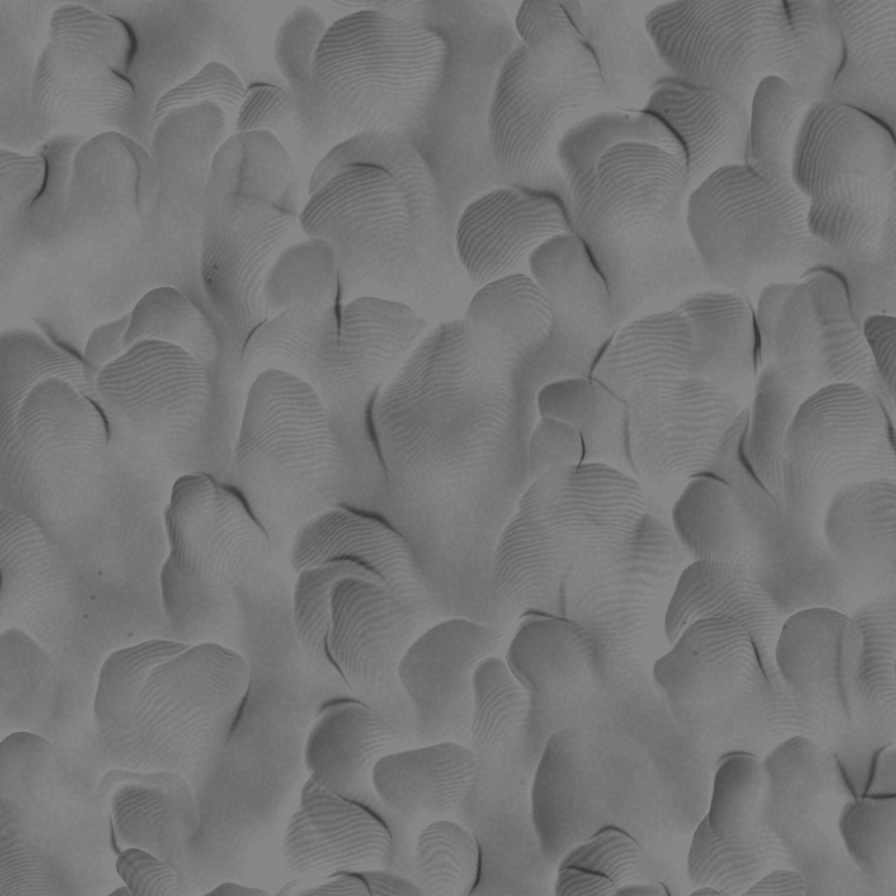
Give the GLSL for this texture, as a WebGL 2 fragment shader.

```glsl
#version 300 es
precision highp float;
// Soft grey clay covered with overlapping thumb dents, creased lips and fine skin ridges.

uniform vec2 u_resolution;
out vec4 fragColor;

const float TAU = 6.2831853;
const float RIDGE_SPACING = 0.0068;
const vec2 TO_LIGHT = vec2(-0.5, 0.866);

float square(float x) { return x * x; }

vec2 hash2(vec2 p) {
  vec3 q = fract(p.xyx * vec3(0.1031, 0.1030, 0.0973));
  q += dot(q, q.yzx + 33.33);
  return fract((q.xx + q.yz) * q.zy);
}

vec2 rotate(vec2 p, float angle) {
  float c = cos(angle), s = sin(angle);
  return vec2(c * p.x + s * p.y, c * p.y - s * p.x);
}

// Layered, turned sines, roughly -1 to 1.
float waves(vec2 p, float phase) {
  float sum = 0.0, weight = 0.5;
  for (int i = 0; i < 4; i++) {
    sum += weight * sin(p.x + phase + 1.3 * sin(p.y * 0.8 + phase));
    p = rotate(p, 1.1) * 1.7 + 2.3;
    weight *= 0.6;
  }
  return sum;
}

// Distance to the nearest scattered point, in cells.
float cellular(vec2 p) {
  vec2 cell = floor(p);
  float nearest = 2.0;
  for (int y = -1; y <= 1; y++)
    for (int x = -1; x <= 1; x++) {
      vec2 id = cell + vec2(x, y);
      nearest = min(nearest, length(id + hash2(id) - p));
    }
  return nearest;
}

// Curved skin ridges, faded where they get finer than a pixel.
float ridges(vec2 q, float radius, float warp, float pixel) {
  float phase = length(q - vec2(0.4, -1.7)) * radius / RIDGE_SPACING + warp;
  return sin(TAU * phase) * (1.0 - smoothstep(0.3, 0.65, pixel / RIDGE_SPACING));
}

// Presses one thumb dent into the tone; q is in dent radii with its tip upward.
float pressDent(float tone, vec2 q, float radius, vec2 seed, vec2 look, float warp, float pixel) {
  float angle = atan(q.x, q.y);
  vec2 stretched = vec2(q.x, q.y > 0.0 ? q.y : q.y * 0.45);
  float d = length(stretched) - 1.0 - 0.08 * sin(2.0 * angle + TAU * seed.x);
  d -= 0.06 * sin(3.0 * angle + TAU * seed.y);
  float tip = smoothstep(-1.1, 0.4, q.y);
  float facing = dot(normalize(stretched + 1e-4), TO_LIGHT);

  // Raised lip around the dent: lit on one side, shaded on the other
  float lip = exp(-4.0 * max(d, 0.0)) * (1.0 - smoothstep(0.6, 1.0, d));
  tone += 0.075 * lip * (facing - 0.15) * tip;

  // Hollow: shaded below the tip, lighter along the drag
  float slope = dot(q, TO_LIGHT);
  float depth = mix(0.05, 0.165, look.x);
  float hollow = 0.515 - depth * smoothstep(-0.7, 0.8, slope);
  hollow -= 0.035 * smoothstep(-0.5, 0.0, d) * smoothstep(0.0, 0.9, facing);
  float skin = smoothstep(-0.3, 0.5, sin(warp * 1.6 + TAU * seed.y)) * (0.35 + 0.65 * tip);
  hollow += 0.026 * skin * ridges(q, radius, warp, pixel);
  float softness = mix(0.7, mix(0.04, 0.3, square(look.y)), tip);
  float mask = 1.0 - smoothstep(-softness, softness * 0.3, d);
  tone = mix(tone, hollow, mix(0.7, 0.95, seed.x) * mask);

  // Thin bright edge and a tapering dark crease
  tone += 0.026 * exp(-square(d / 0.05)) * tip * smoothstep(-0.3, 0.6, facing);
  float side = seed.x < 0.25 ? -1.5 : mix(0.4, 1.7, seed.y);
  float arc = 1.0 - smoothstep(0.05, 0.85, abs(angle - side));
  float strength = smoothstep(0.2, 0.7, look.y) * arc;
  float crease = exp(-square((d - 0.03) / (0.02 + 0.05 * arc)));
  float shadow = exp(-5.0 * max(d, 0.0)) * smoothstep(-0.03, 0.03, d);
  return tone - strength * (0.18 * crease + 0.06 * shadow);
}

// Jittered dents, laid from the top down so lower tips overlap upper drags.
float dentLayer(float tone, vec2 p, float spacing, float size, float density, float salt, float pixel) {
  vec2 home = floor(p / spacing);
  float warp = 1.6 * waves(p * 17.0, salt);
  for (int y = 2; y >= -1; y--)
    for (int x = -2; x <= 2; x++) {
      vec2 id = home + vec2(x, y);
      vec2 seed = hash2(id + salt), look = hash2(id + salt + 57.3);
      vec2 shape = hash2(id + salt + 113.7);
      if (shape.y > density) continue;
      vec2 center = (id + 0.1 + 0.8 * seed) * spacing;
      float radius = size * mix(0.7, 1.2, shape.x);
      vec2 q = rotate(p - center, mix(-0.4, 0.7, look.x)) / radius;
      q.x *= mix(1.0, 1.35, look.y);
      tone = pressDent(tone, q, radius, seed, look, warp, pixel);
    }
  return tone;
}

void main() {
  float pixel = 1.0 / min(u_resolution.x, u_resolution.y);
  vec2 p = gl_FragCoord.xy * pixel;
  vec2 bent = p + 0.016 * vec2(waves(p * 21.0, 1.0), waves(p * 21.0, 4.0));

  // Broad swells, then dents of three sizes
  float tone = 0.456 + 0.06 * waves(p * 16.0, 2.0);
  tone = dentLayer(tone, bent + 0.03, 0.17, 0.085, 0.9, 83.0, pixel);
  tone = dentLayer(tone, bent, 0.145, 0.068, 0.75, 11.0, pixel);
  tone = dentLayer(tone, bent + 0.06, 0.15, 0.053, 0.5, 41.0, pixel);

  // Gentle unevenness, fine grain and rare pits
  tone += 0.025 * waves(bent * 30.0, 5.0);
  tone += 0.03 * (cellular(p * 190.0) - 0.5) + 0.01 * (cellular(p * 60.0) - 0.5);
  float pitted = smoothstep(0.6, 0.8, waves(p * 9.0, 7.0));
  tone -= 0.06 * pitted * (1.0 - smoothstep(0.03, 0.08, cellular(p * 20.0)));
  fragColor = vec4(vec3(clamp(tone, 0.23, 0.53)), 1.0);
}
```
